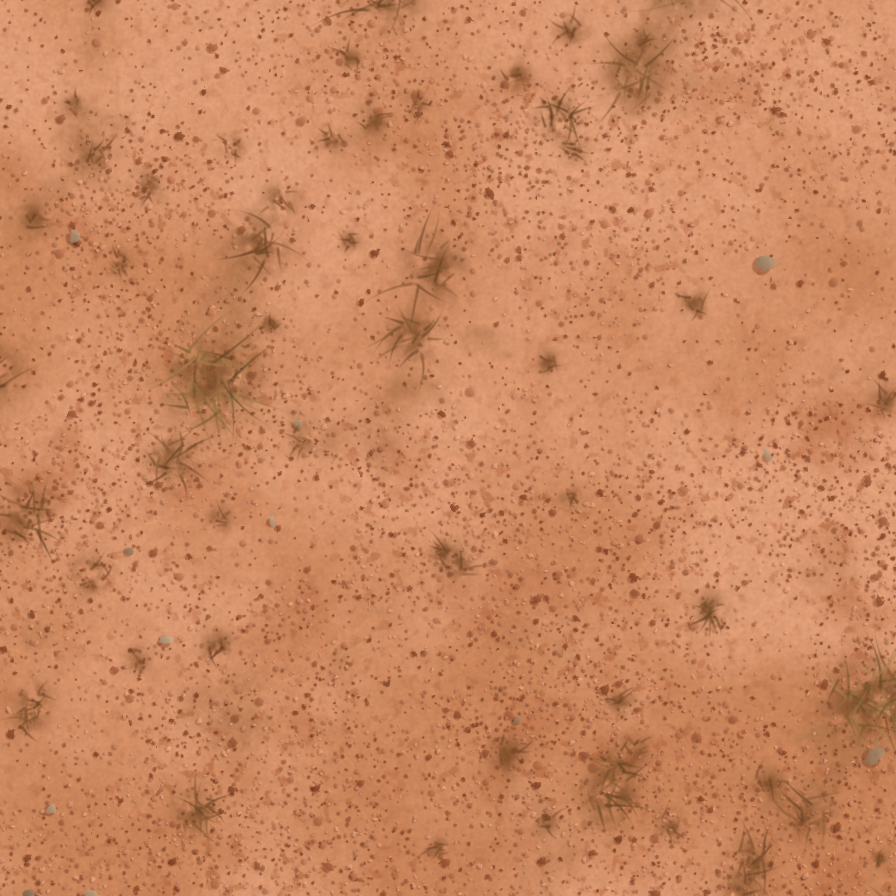
Reproduce this texture procedurally as a WebGL 2 fragment shader.

```glsl
#version 300 es
precision highp float;

uniform vec2 u_resolution;
out vec4 fragColor;

const float TAU = 6.28318;

vec2 hash2(vec2 p) {
    vec3 q = fract(p.xyx * vec3(0.1031, 0.1030, 0.0973));
    q += dot(q, q.yzx + 33.33);
    return fract((q.xx + q.yz) * q.zy);
}

float gradientDot(vec2 corner, vec2 p) {
    return dot(hash2(corner + 19.0) * 2.0 - 1.0, p - corner);
}

float gradientNoise(vec2 p) {
    vec2 i = floor(p), f = p - i;
    vec2 w = f * f * f * (f * (f * 6.0 - 15.0) + 10.0);
    vec2 e = vec2(1.0, 0.0);
    return mix(mix(gradientDot(i, p), gradientDot(i + e.xy, p), w.x),
               mix(gradientDot(i + e.yx, p), gradientDot(i + e.xx, p), w.x), w.y);
}

float fbm(vec2 p) {
    float sum = 0.0, amplitude = 1.0;
    for (int i = 0; i < 4; i++) {
        sum += amplitude * gradientNoise(p);
        p = mat2(0.8, 0.6, -0.6, 0.8) * p * 2.1 + 7.3;
        amplitude *= 0.5;
    }
    return sum;
}

float softness() {
    return max(0.0013, 0.7 / u_resolution.y);
}

float cover(float dist, float soft) {
    return 1.0 - smoothstep(-soft, soft, dist);
}

// Irregular crumbs, lit from the upper right
vec3 addPebbles(vec3 ground, vec2 p, float cells, float density, vec3 dark, vec3 pale) {
    vec2 q = p * cells;
    float soft = cells * softness();
    float wobble = 1.0 + 0.9 * gradientNoise(q * 3.7);
    for (int y = -1; y <= 1; y++)
    for (int x = -1; x <= 1; x++) {
        vec2 id = floor(q) + vec2(x, y);
        vec2 place = hash2(id + cells), kind = hash2(id + cells + 57.0);
        if (kind.x > density) continue;
        vec2 d = q - id - place;
        float radius = mix(0.18, 0.42, kind.y * kind.y);
        float turn = TAU * fract(kind.y * 37.0);
        vec2 axis = vec2(cos(turn), sin(turn));
        vec2 local = vec2(dot(d, axis), 1.5 * dot(d, vec2(-axis.y, axis.x)));
        float shadow = length(d + radius * vec2(0.4, 0.3)) - 0.9 * radius;
        ground = mix(ground, ground * vec3(0.78, 0.68, 0.62), 0.8 * cover(shadow, soft * 1.3));
        vec3 stone = mix(dark, pale, fract(kind.y * 91.0));
        stone *= 1.0 + 0.12 * clamp(dot(d, vec2(0.8, 0.6)) / radius, -1.0, 1.0);
        ground = mix(ground, stone, 0.85 * cover(length(local) * wobble - radius, soft));
    }
    return ground;
}

// Dry plants: a smudge of litter under bent, tapering blades
vec3 addTufts(vec3 ground, vec2 p, float cells, float density, int blades, vec3 dark, vec3 pale) {
    float soft = softness() * 1.2;
    float patchy = smoothstep(-0.5, 0.4, fbm(p * 40.0));
    for (int y = -1; y <= 1; y++)
    for (int x = -1; x <= 1; x++) {
        vec2 id = floor(p * cells) + vec2(x, y);
        vec2 place = hash2(id + cells * 3.0), kind = hash2(id + cells + 83.0);
        if (kind.x > density) continue;
        vec2 d = p - (id + place) / cells;
        float reach = mix(0.3, 0.65, kind.y) / cells;
        if (length(d) > reach * 1.4) continue;
        float litter = exp(-5.5 * dot(d, d) / (reach * reach)) * patchy;
        ground = mix(ground, vec3(0.47, 0.29, 0.15), 0.8 * litter);
        for (int b = 0; b < blades; b++) {
            vec2 r = hash2(id * 7.0 + float(b) * vec2(3.1, 1.7) + cells);
            vec2 dir = vec2(cos(TAU * r.x), sin(TAU * r.x));
            vec2 root = d - (hash2(r * 91.0) - 0.5) * 0.6 * reach;
            float along = dot(root, dir), t = along / (reach * mix(0.25, 0.95, r.y));
            float bend = (fract(r.y * 17.0) - 0.5) * 1.4 * along * along / reach;
            float across = abs(dot(root, vec2(-dir.y, dir.x)) + bend);
            float blade = cover(across - 0.0018 * (1.0 - t), soft);
            blade *= smoothstep(-0.05, 0.1, t) * (1.0 - smoothstep(0.4, 1.0, t));
            ground = mix(ground, mix(dark, pale, fract(r.x * 23.0)), 0.65 * blade);
        }
    }
    return ground;
}

void main() {
    vec2 p = gl_FragCoord.xy / u_resolution.y;

    // Sand with broad pale drifts, ruddy crusts and fine grain
    float drift = fbm(p * 2.6 + 4.0) + 0.25 * (p.x + p.y - 0.9);
    float clump = smoothstep(-0.4, 0.4, fbm(p * 4.0 + 31.0) - 0.4 * (p.y - 0.5));
    vec3 color = mix(vec3(0.79, 0.515, 0.35), vec3(0.875, 0.615, 0.465), smoothstep(-0.4, 0.3, drift));
    float crust = smoothstep(0.0, 0.6, fbm(p * 8.0 + 60.0));
    color = mix(color, vec3(0.73, 0.44, 0.285), crust * mix(0.25, 0.75, clump));
    float stain = smoothstep(0.15, 0.7, fbm(p * 6.0 + 90.0));
    color = mix(color, vec3(0.62, 0.41, 0.25), 0.6 * stain);
    float crumbs = smoothstep(0.1, 0.5, fbm(p * 62.0));
    color = mix(color, vec3(0.70, 0.41, 0.26), crumbs * mix(0.2, 0.7, clump));
    color *= 1.0 + 0.06 * gradientNoise(p * 210.0) + 0.06 * gradientNoise(p * 90.0);

    // Grit from fine to coarse, then a rare grey stone
    float crowd = mix(0.25, 1.0, clump);
    vec3 rust = vec3(0.52, 0.27, 0.15), blush = vec3(0.90, 0.65, 0.50);
    color = addPebbles(color, p, 165.0, 0.34 * crowd, rust, blush);
    color = addPebbles(color, p, 112.0, 0.24 * crowd, rust, blush);
    color = addPebbles(color, p, 70.0, 0.10 * crowd, rust, vec3(0.82, 0.53, 0.38));
    color = addPebbles(color, p, 34.0, 0.007, vec3(0.46, 0.38, 0.29), vec3(0.74, 0.62, 0.50));

    // Twigs, small weeds and large grass tufts
    color = addTufts(color, p, 14.0, 0.22, 6, vec3(0.42, 0.24, 0.13), vec3(0.58, 0.36, 0.21));
    color = addTufts(color, p, 8.0, 0.24, 14, vec3(0.36, 0.23, 0.11), vec3(0.58, 0.38, 0.22));
    color = addTufts(color, p, 4.5, 0.24, 34, vec3(0.36, 0.26, 0.12), vec3(0.70, 0.52, 0.32));

    fragColor = vec4(color, 1.0);
}
```
